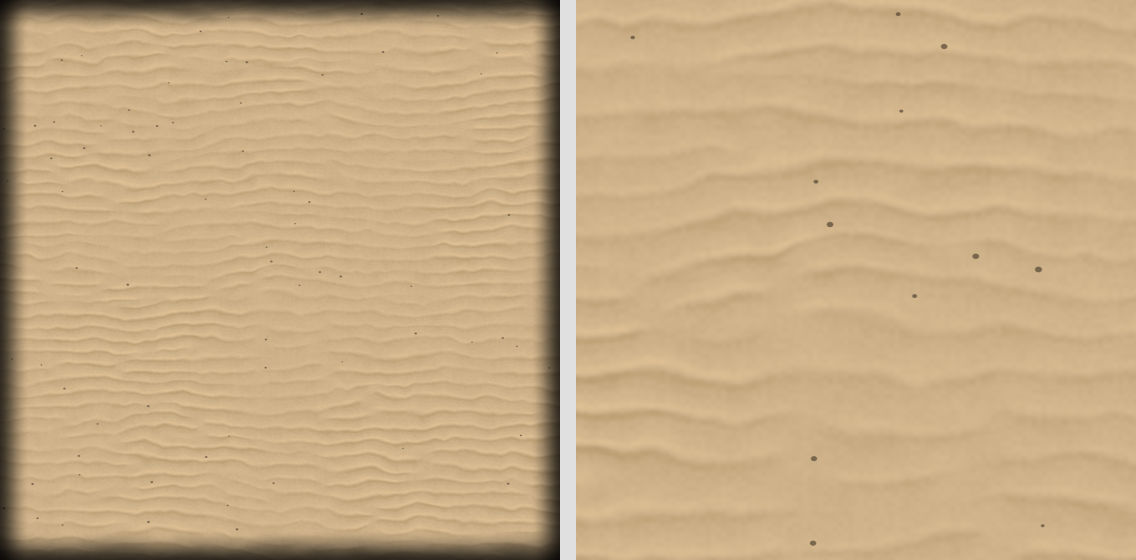
Left: the whole. Right: its middle third, enlarged.
Reproduce this texture procedurally as a Shadertoy shader.

```glsl
// Wind-rippled sand seen from above, darkened softly along its four borders.
// Ripples are phasor noise: overlapping wave packets are summed as complex
// numbers, and the resulting angle drives a steep-sided shading profile.

const float TAU = 6.2831853;

const vec3 SAND = vec3(0.808, 0.697, 0.537);
const vec3 SHADE_TINT = vec3(1.0, 0.98, 0.93);
const vec3 SPECK_COLOUR = vec3(0.36, 0.30, 0.22);

const float RIPPLES = 41.0;               // ripples per canvas height
const vec2 PACKET_SIZE = vec2(0.095, 0.052);
const float PHASE_SPREAD = 0.85;          // in turns; higher breaks more crests
const float TILT_SPREAD = 7.0;            // turns per canvas width
const float RIPPLE_CONTRAST = 0.040;
const float MEANDER = 0.011;
const float GRAIN_CONTRAST = 0.026;
const float MOTTLE_CONTRAST = 0.040;

const float SPECK_CELLS = 24.0;
const float SPECK_CHANCE = 0.13;
const float SPECK_RADIUS = 0.0017;

const float BORDER_WIDTH = 0.054;
const float BORDER_LIGHT = 0.20;

float hash(vec2 p) {
    return fract(sin(dot(p, vec2(127.1, 311.7))) * 43758.5453);
}

vec2 hash2(vec2 p) {
    return vec2(hash(p), hash(p + 57.3));
}

float noise(vec2 p) {
    vec2 i = floor(p);
    vec2 f = fract(p);
    f = f * f * (3.0 - 2.0 * f);
    float low = mix(hash(i), hash(i + vec2(1, 0)), f.x);
    float high = mix(hash(i + vec2(0, 1)), hash(i + vec2(1, 1)), f.x);
    return mix(low, high, f.y);
}

float fbm(vec2 p) {
    float sum = 0.0;
    float weight = 0.5;
    for (int i = 0; i < 4; i++) {
        sum += weight * noise(p);
        p = p * 2.03 + 17.7;
        weight *= 0.5;
    }
    return sum / 0.9375;
}

// Sum of wave packets, one per cell
vec2 phasor(vec2 p) {
    vec2 grid = p / PACKET_SIZE;
    vec2 home = floor(grid);
    vec2 sum = vec2(0.0);
    for (int y = -1; y <= 1; y++) {
        for (int x = -1; x <= 1; x++) {
            vec2 cell = home + vec2(x, y);
            vec2 offset = grid - cell - mix(vec2(0.2), vec2(0.8), hash2(cell));
            vec2 random = hash2(cell + 91.7) - 0.5;
            float tilt = TILT_SPREAD * random.y * offset.x * PACKET_SIZE.x;
            float angle = TAU * (RIPPLES * p.y + PHASE_SPREAD * random.x + tilt);
            sum += exp(-3.2 * dot(offset, offset)) * vec2(cos(angle), sin(angle));
        }
    }
    return sum;
}

// Lit crest directly above a narrow shadow, fading where packets cancel
float rippleShade(vec2 p) {
    vec2 warped = p;
    warped.y += MEANDER * (noise(p * vec2(24.0, 20.0)) - 0.5);
    warped.y += 0.5 * MEANDER * (noise(p * vec2(58.0, 46.0) + 31.0) - 0.5);
    warped.y += 0.030 * (noise(p * 4.0 + 8.0) - 0.5);
    vec2 wave = phasor(warped);
    float angle = atan(wave.y, wave.x);
    float profile = sin(angle) + 0.48 * sin(2.0 * angle) + 0.22 * sin(3.0 * angle);
    float strength = smoothstep(0.0, 0.55, length(wave));
    float patches = mix(0.55, 1.3, smoothstep(0.25, 0.75, fbm(p * vec2(6.0, 9.0))));
    return profile * strength * patches;
}

// Sparse dark debris
float specks(vec2 p, float blur) {
    vec2 cell = floor(p * SPECK_CELLS);
    vec2 centre = (cell + mix(vec2(0.15), vec2(0.85), hash2(cell + 5.1))) / SPECK_CELLS;
    float radius = SPECK_RADIUS * mix(0.5, 1.1, hash(cell + 12.9));
    float present = step(hash(cell + 33.3), SPECK_CHANCE);
    float dist = length((p - centre) * vec2(0.8, 1.0));
    return present * (1.0 - smoothstep(radius - blur, radius + blur, dist));
}

// Soft shadow along each side
float borderLight(vec2 uv, vec2 p) {
    vec2 edge = min(uv, 1.0 - uv);
    edge.y += 0.010 * (fbm(p * vec2(14.0, 30.0)) - 0.5);
    vec2 light = mix(vec2(BORDER_LIGHT), vec2(1.0), smoothstep(-0.008, BORDER_WIDTH, edge));
    return light.x * light.y;
}

void mainImage(out vec4 fragColor, in vec2 fragCoord) {
    vec2 uv = fragCoord / iResolution.xy;
    vec2 p = fragCoord / iResolution.y;

    float tone = RIPPLE_CONTRAST * rippleShade(p);
    tone += MOTTLE_CONTRAST * (fbm(p * vec2(45.0, 75.0)) - 0.5);
    tone += GRAIN_CONTRAST * (noise(p * 330.0) - 0.5);

    vec3 colour = SAND * (1.0 + tone);
    colour *= mix(vec3(1.0), SHADE_TINT, smoothstep(0.0, 0.08, -tone));
    colour = mix(colour, SPECK_COLOUR, 0.75 * specks(p, 0.7 / iResolution.y));

    fragColor = vec4(colour * borderLight(uv, p), 1.0);
}
```
